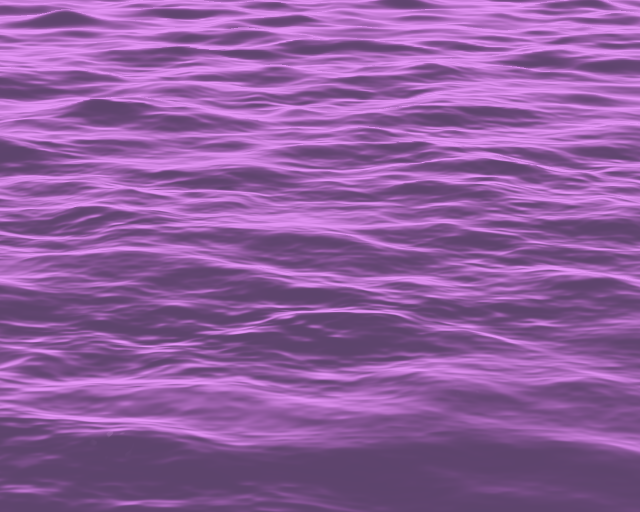
Give the GLSL for this texture, as a Shadertoy shader.

```glsl
// Violet sea seen at a low angle: a height field of leaning swells and ripples,
// built from stretched gradient noise, is marched in perspective. Flat water
// mirrors the bright sky, while faces tilted to the viewer turn dark.

vec2 gradientAt(vec2 cell) {
    vec3 a = fract(cell.xyx * vec3(0.1031, 0.1030, 0.0973));
    a += dot(a, a.yzx + 33.33);
    return fract((a.xx + a.yz) * a.zy) * 2.0 - 1.0;
}

float gradientNoise(vec2 p) {
    vec2 i = floor(p), f = p - i;
    vec2 u = f * f * f * (f * (f * 6.0 - 15.0) + 10.0);
    vec2 e = vec2(0.0, 1.0);
    float low = mix(dot(gradientAt(i), f),
                    dot(gradientAt(i + e.yx), f - e.yx), u.x);
    float high = mix(dot(gradientAt(i + e.xy), f - e.xy),
                     dot(gradientAt(i + e.yy), f - e.yy), u.x);
    return mix(low, high, u.y);
}

// Water height; octaves finer than the footprint fade out
float waterHeight(vec2 p, int octaves, float footprint) {
    vec2 q = p * vec2(1.5, 2.3) + vec2(23.7, 41.3);
    // Swells lean to the viewer: steep fronts, long gentle backs
    q.y += 0.35 * gradientNoise(q);
    float height = 0.0, amp = 0.085, freq = 2.3, tilt = 0.25;
    for (int i = 0; i < octaves; i++) {
        // Ripples gather in ruffled areas
        if (i == 2) amp *= 1.0 + 1.4 * gradientNoise(p * vec2(1.1, 1.6) + 9.0);
        float n = gradientNoise(q);
        float detail = freq * footprint;
        height += amp * (n + 0.6 * n * n) * exp(-detail * detail);
        q = q * 2.1 + 7.3;
        q.y += tilt * q.x;
        tilt = -tilt;
        freq *= 2.1;
        amp *= 0.39;
    }
    return height;
}

// Palette from shaded water to mirrored sky
vec3 waterColor(float light) {
    vec3 color = mix(vec3(0.365, 0.265, 0.425), vec3(0.90, 0.59, 0.97), light);
    color.g -= 0.15 * light * (1.0 - light);
    return color;
}

vec3 renderSea(vec2 uv) {
    // The camera is one unit above the water, the horizon above the canvas
    vec3 ray = vec3(uv.x, uv.y - 1.3, 2.6);
    float flatHit = -1.0 / ray.y;
    float distanceZ = ray.z * flatHit;
    float footprint = distanceZ * distanceZ * 0.001;

    // March through the thin layer that holds the waves
    float stepSize = flatHit * 0.007;
    float t = flatHit * 0.895, lastGap = 0.1;
    for (int i = 0; i < 30; i++) {
        float gap = 1.0 + ray.y * t - waterHeight(ray.xz * t, 3, footprint);
        if (gap < 0.0) {
            t += stepSize * gap / (lastGap - gap);
            break;
        }
        lastGap = gap;
        t += stepSize;
    }

    // Surface normal and its angle to the viewer
    vec2 p = ray.xz * t;
    vec2 e = vec2(0.0015 * distanceZ, footprint * 0.5);
    float slopeX = waterHeight(p + vec2(e.x, 0.0), 5, footprint)
                 - waterHeight(p - vec2(e.x, 0.0), 5, footprint);
    float slopeZ = waterHeight(p + vec2(0.0, e.y), 5, footprint)
                 - waterHeight(p - vec2(0.0, e.y), 5, footprint);
    vec3 normal = normalize(vec3(-slopeX / (2.0 * e.x), 1.0, -slopeZ / (2.0 * e.y)));
    float facing = max(dot(normal, -normalize(ray)), 0.0001) / 0.32;
    vec3 color = waterColor(exp(-pow(facing, 2.3)));

    // Rare foam specks on high crests, lost in the distance
    float crest = smoothstep(0.015, 0.03, waterHeight(p, 2, footprint));
    float area = smoothstep(0.25, 0.4, gradientNoise(p * vec2(2.5, 3.0) + 5.0));
    float specks = smoothstep(0.22, 0.4, gradientNoise(p * vec2(75.0, 40.0)));
    float near = 1.0 - smoothstep(3.5, 5.0, distanceZ);
    return mix(color, vec3(0.93, 0.70, 0.98), 0.8 * crest * area * specks * near);
}

void mainImage(out vec4 fragColor, in vec2 fragCoord) {
    // Two staggered rays per point smooth the crest edges
    vec3 color = vec3(0.0);
    for (int i = 0; i < 2; i++) {
        vec2 offset = vec2(0.25, 0.25) * (float(i) * 2.0 - 1.0);
        vec2 uv = (fragCoord + offset) / iResolution.y;
        uv.x -= 0.5 * iResolution.x / iResolution.y;
        color += 0.5 * renderSea(uv);
    }
    fragColor = vec4(color, 1.0);
}
```
